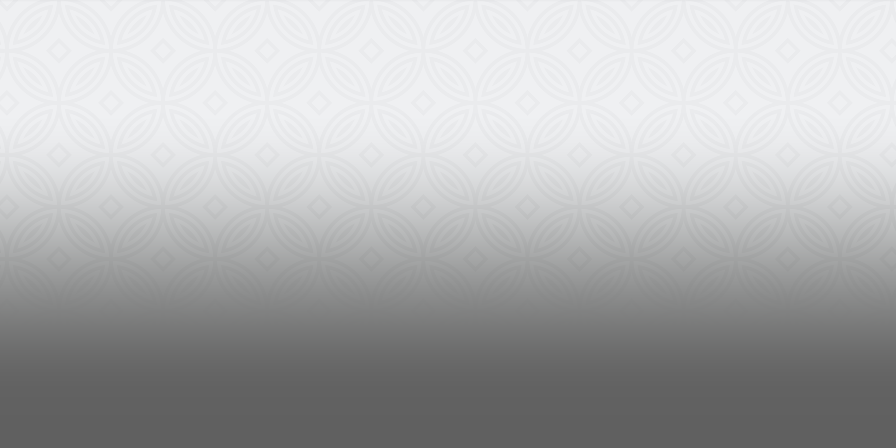
A Shadertoy shader for this background:

```glsl
// Coverage of a line of the given half width at distance d
float line(float d, float halfWidth, float soft) {
    return 1.0 - smoothstep(halfWidth - soft, halfWidth + soft, d);
}

// Overlapping circles: striped petals around small diamonds
float petalPattern(vec2 p) {
    const float spacing = 0.1162;
    vec2 q = (p - vec2(0.945, 0.538)) / spacing;

    // Turn the lattice by 45 degrees and fold each cell into one quadrant
    vec2 lattice = 0.5 * vec2(q.x + q.y, q.x - q.y);
    vec2 cell = abs(fract(lattice + 0.5) - 0.5);
    float soft = 0.5 / (iResolution.y * spacing * sqrt(2.0));

    // Signed distance to the nearest petal edge, negative inside
    float edge = min(length(cell - vec2(1, 0)), length(cell - vec2(0, 1))) - sqrt(0.5);
    float stripe = 0.1 * abs(fract(edge / 0.1 + 0.5) - 0.5);
    float petals = line(stripe, 0.025, soft) * line(edge, 0.05, soft);

    // Diamond ring at the centre of the cell
    float diamond = line(abs(max(cell.x, cell.y) - 0.1), 0.024, soft);
    return max(petals, diamond);
}

void mainImage(out vec4 fragColor, in vec2 fragCoord) {
    vec2 p = fragCoord / iResolution.y;

    // Dark floor rising into a pale, slightly cool top
    float light = smoothstep(0.12, 0.757, p.y);
    vec3 floorGray = vec3(mix(0.375, 0.398, smoothstep(0.0, 0.3, p.y)));
    vec3 paleGray = vec3(0.937, 0.941, 0.949);
    vec3 color = mix(floorGray, paleGray, light);
    color.g += 0.012 * light * (1.0 - light);

    // Faint ornament, fading out towards the floor
    color -= 0.021 * petalPattern(p) * smoothstep(0.25, 0.5, p.y);

    // Thin shade along the top edge
    color -= 0.02 * smoothstep(0.994, 1.0, p.y);

    fragColor = vec4(color, 1.0);
}
```
